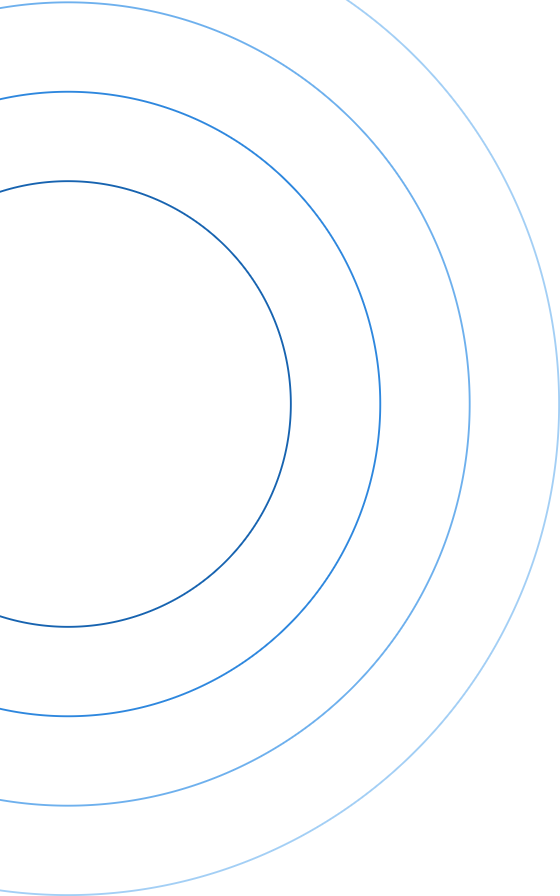
Reproduce this background procedurally as a WebGL 1 fragment shader.

```glsl
precision highp float;
// Four thin concentric blue rings, paling outward, on a white background.

uniform vec2 u_resolution;

// Lengths are fractions of the canvas height.
const vec2 CENTER = vec2(0.0759, 0.5491);
const float INNER_RADIUS = 0.2487;
const float RING_SPACING = 0.0998;
const float LINE_WIDTH = 0.0021;
const int RING_COUNT = 4;

const vec3 WHITE = vec3(1.0);
const vec3 DEEP_BLUE = vec3(0.09, 0.39, 0.69);
const vec3 BRIGHT_BLUE = vec3(0.18, 0.53, 0.87);
const vec3 SKY_BLUE = vec3(0.43, 0.69, 0.93);
const vec3 PALE_BLUE = vec3(0.64, 0.81, 0.96);

// Ring colour, from the innermost (0) to the outermost (3).
vec3 ringColor(float index) {
  vec3 color = mix(DEEP_BLUE, BRIGHT_BLUE, clamp(index, 0.0, 1.0));
  color = mix(color, SKY_BLUE, clamp(index - 1.0, 0.0, 1.0));
  return mix(color, PALE_BLUE, clamp(index - 2.0, 0.0, 1.0));
}

// Signed distance to a circular line of the given width.
float ringDistance(vec2 p, float radius, float width) {
  return abs(length(p) - radius) - 0.5 * width;
}

// Antialiased coverage over one pixel.
float coverage(float dist, float pixel) {
  return clamp(0.5 - dist / pixel, 0.0, 1.0);
}

void main() {
  float pixel = 1.0 / u_resolution.y;
  vec2 p = gl_FragCoord.xy * pixel - CENTER;
  vec3 color = WHITE;

  // Evenly spaced rings
  for (int i = 0; i < RING_COUNT; i++) {
    float index = float(i);
    float radius = INNER_RADIUS + index * RING_SPACING;
    float line = coverage(ringDistance(p, radius, LINE_WIDTH), pixel);
    color = mix(color, ringColor(index), line);
  }

  gl_FragColor = vec4(color, 1.0);
}
```
